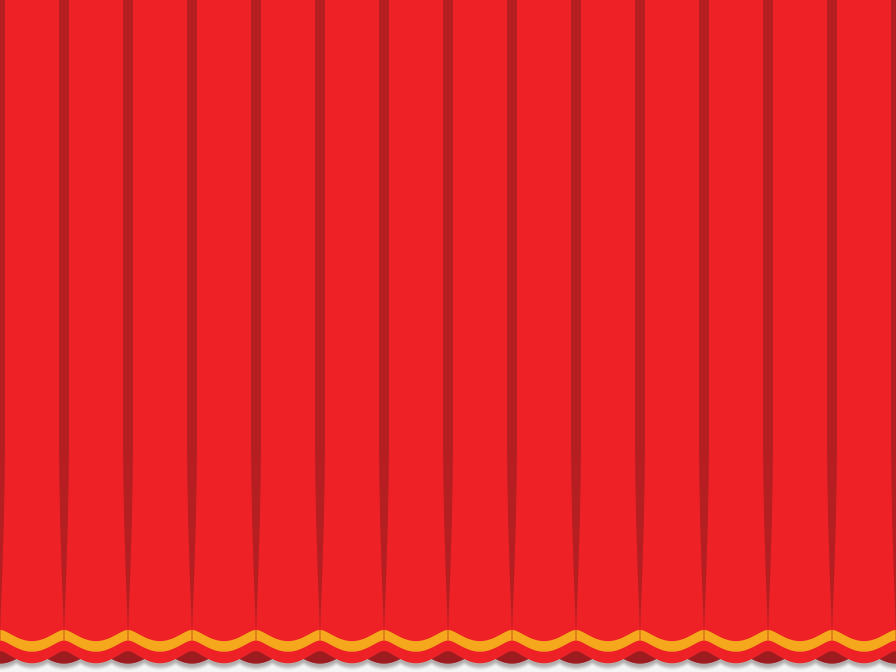
This pattern is drawn by a Shadertoy shader. Its source:

```glsl
// A red stage curtain: evenly spaced dark folds taper toward a scalloped hem
// with a gold trim, a darker back hem and a soft shadow on a pale floor.
// Lengths are in pleat widths; each layer is a signed distance, painted in order.

const float PLEATS = 14.0;
const float PI = 3.14159;

const vec3 RED    = vec3(0.93, 0.13, 0.15);
const vec3 FOLD   = vec3(0.71, 0.12, 0.13);
const vec3 LINING = vec3(0.62, 0.11, 0.12);
const vec3 GOLD   = vec3(0.96, 0.66, 0.11);
const vec3 FLOOR  = vec3(0.96);
const vec3 SHADOW = vec3(0.70, 0.68, 0.68);

// Smooth coverage of a shape whose distance is negative inside.
float coverage(float dist, float pixel) {
    return clamp(0.5 - dist / pixel, 0.0, 1.0);
}

// Scallop height: narrow rounded crest at whole x, broad trough between.
float scallop(float x, float trough, float crest, float rounding) {
    float s = sin(PI * x);
    float base = sqrt(rounding);
    float drop = (sqrt(s * s + rounding) - base) / (sqrt(1.0 + rounding) - base);
    return mix(crest, trough, drop);
}

// Half width of a fold, constant above and narrowing to a hairline below.
float foldHalfWidth(float y, float tip, float shoulder, float halfWidth) {
    float t = clamp((y - tip) / (shoulder - tip), 0.0, 1.0);
    return halfWidth * (1.0 - pow(1.0 - t, 1.6));
}

void mainImage(out vec4 fragColor, in vec2 fragCoord) {
    float pixel = PLEATS / iResolution.x;
    vec2 p = fragCoord * pixel;
    float foldOffset = abs(fract(p.x + 0.5) - 0.5);

    // Hem outlines; the back hem is shifted by half a pleat.
    float frontHem = scallop(p.x, 0.137, 0.325, 0.08);
    float backHem = scallop(p.x + 0.5, 0.130, 0.320, 0.08);
    float trim = scallop(p.x, 0.400, 0.574, 0.10);

    // Floor with a soft shadow below the lower outline.
    float below = min(frontHem, backHem) - p.y;
    vec3 color = mix(SHADOW, FLOOR, smoothstep(0.02, 0.12, below));

    // Lining, then the front cloth.
    color = mix(color, LINING, coverage(backHem - p.y, pixel));
    float cloth = coverage(frontHem - p.y, pixel);
    color = mix(color, RED, cloth);

    // Tapered folds.
    float halfWidth = foldHalfWidth(p.y, 0.62, 3.5, 0.077);
    float fold = coverage(foldOffset - halfWidth, pixel);
    color = mix(color, FOLD, fold * step(0.62, p.y));

    // Gold trim, crossed by a faint crease at each fold.
    float band = coverage(abs(p.y - trim) - 0.083, pixel);
    color = mix(color, GOLD, band);
    float crease = coverage(foldOffset - 0.008, max(pixel, 0.016));
    color = mix(color, FOLD, 0.6 * crease * band);

    fragColor = vec4(color, 1.0);
}
```
